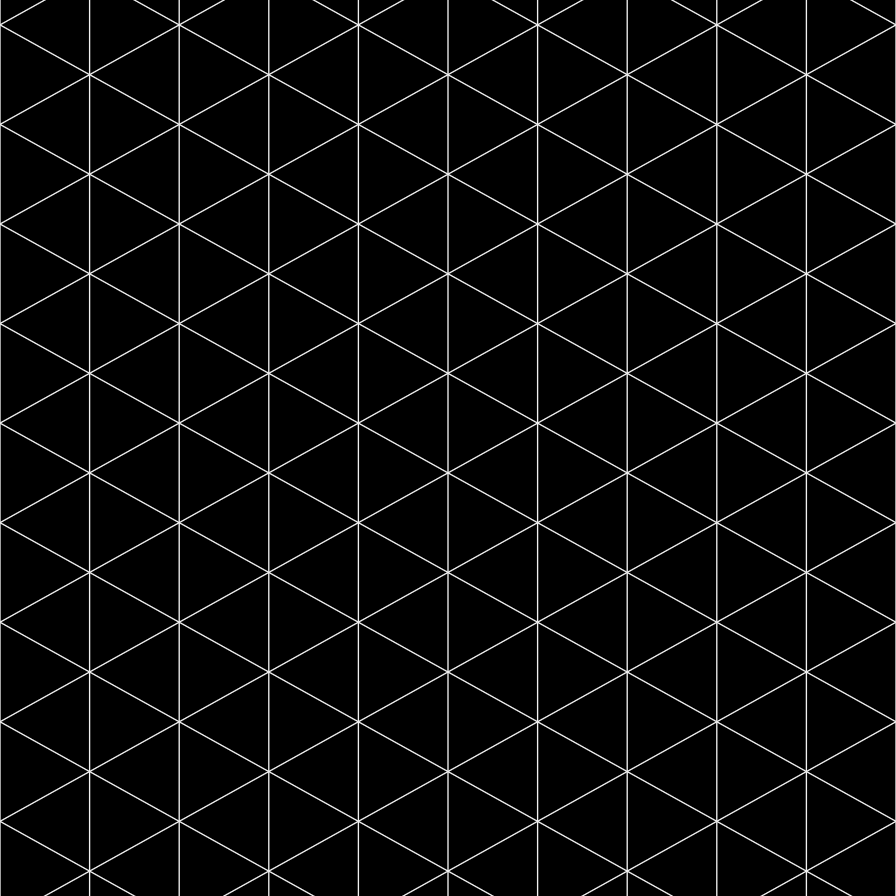
A WebGL 1 fragment shader for this pattern:

```glsl
precision highp float;

uniform vec2 u_resolution;

const vec2 REPEATS = vec2(10.0, 9.0);   // columns across, triangles down
const float ROW_OFFSET = 0.25;          // vertical phase of the lattice nodes
const float LINE_WIDTH = 0.0015;        // fraction of the canvas
const vec3 BACKGROUND = vec3(0.0);
const vec3 LINE_COLOR = vec3(0.94);

// Distance to the nearest of a family of parallel lines.
// frequency: whole repeats along x and y, so the family wraps at the edges.
float lineDistance(vec2 uv, vec2 frequency, float phase) {
  float cell = fract(dot(uv, frequency) + phase + 0.5) - 0.5;
  return abs(cell) / length(frequency);
}

// Share of a pixel-wide interval covered by a line, also for subpixel widths.
float lineCoverage(float dist, float width, float pixel) {
  float upper = min(0.5 * width, dist + 0.5 * pixel);
  float lower = max(-0.5 * width, dist - 0.5 * pixel);
  return clamp((upper - lower) / pixel, 0.0, 1.0);
}

// Three line families crossing at shared nodes form the triangles.
float triangleGrid(vec2 uv, vec2 repeats, float width, float pixel) {
  vec2 slant = vec2(0.5 * repeats.x, repeats.y);
  float vertical = lineDistance(uv, vec2(repeats.x, 0.0), 0.0);
  float falling = lineDistance(uv, slant, ROW_OFFSET);
  float rising = lineDistance(uv, vec2(-slant.x, slant.y), ROW_OFFSET);

  float gap = 1.0 - lineCoverage(vertical, width, pixel);
  gap *= 1.0 - lineCoverage(falling, width, pixel);
  gap *= 1.0 - lineCoverage(rising, width, pixel);
  return 1.0 - gap;
}

void main() {
  vec2 uv = gl_FragCoord.xy / u_resolution;
  float pixel = 1.0 / min(u_resolution.x, u_resolution.y);
  float grid = triangleGrid(uv, REPEATS, LINE_WIDTH, pixel);
  gl_FragColor = vec4(mix(BACKGROUND, LINE_COLOR, grid), 1.0);
}
```
